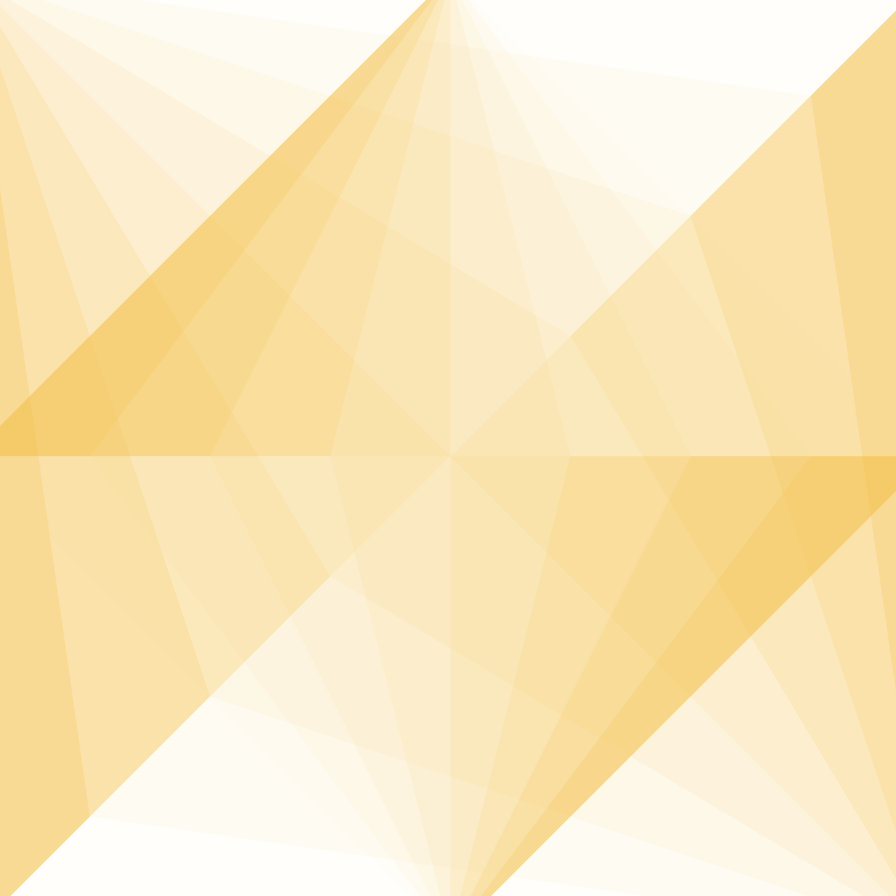
Write a Shadertoy shader that draws this background.

```glsl
// Pale gold fans of translucent triangles, folded in half-turn symmetry about the centre.
#define CENTER vec2(0.0026, -0.0091)    // offset from the canvas middle
#define UNIT 0.1341                     // spacing of the fan points
#define LAYERS 8                        // triangles in each fan
#define REACH 4.0                       // half width of a fan, in units
#define STRENGTH 0.59                   // opacity of a full stack
#define FALLOFF 1.65                    // how the opacity grows with the layers
#define PAPER vec3(1.0, 1.0, 0.995)
#define GOLD vec3(0.955, 0.757, 0.300)

// Smooth coverage of the half plane to the right of the line from a to b.
float rightOf(vec2 p, vec2 a, vec2 b, float pixel) {
    vec2 along = normalize(b - a);
    vec2 q = p - a;
    float dist = along.x * q.y - along.y * q.x;
    return clamp(0.5 - dist / pixel, 0.0, 1.0);
}

// Light let through by triangles that share the apex and the dark corner,
// while their third corner steps along the base towards the light corner.
float fan(vec2 p, vec2 apex, vec2 dark, vec2 light, float pixel) {
    float stack = 0.0;
    for (int k = 1; k <= LAYERS; k++) {
        vec2 corner = mix(dark, light, float(k) / float(LAYERS));
        stack += rightOf(p, apex, corner, pixel);
    }
    float inside = rightOf(p, light, dark, pixel) * rightOf(p, dark, apex, pixel);
    return 1.0 - inside * STRENGTH * pow(stack / float(LAYERS), FALLOFF);
}

// One upright fan and one wide fan leaning on the diagonal.
float fanPair(vec2 p, float pixel) {
    float upright = fan(p, vec2(0.0, REACH), vec2(-REACH, 0.0), vec2(REACH, 0.0), pixel);
    float diagonal = fan(p, vec2(-REACH, REACH), vec2(-REACH), vec2(REACH), pixel);
    return upright * diagonal;
}

void mainImage(out vec4 fragColor, in vec2 fragCoord) {
    float size = min(iResolution.x, iResolution.y);
    vec2 p = ((fragCoord - 0.5 * iResolution.xy) / size - CENTER) / UNIT;
    float pixel = 1.0 / (size * UNIT);

    // The second pair is the first one turned by half a turn.
    float through = fanPair(p, pixel) * fanPair(-p, pixel);
    fragColor = vec4(mix(GOLD, PAPER, through), 1.0);
}
```
